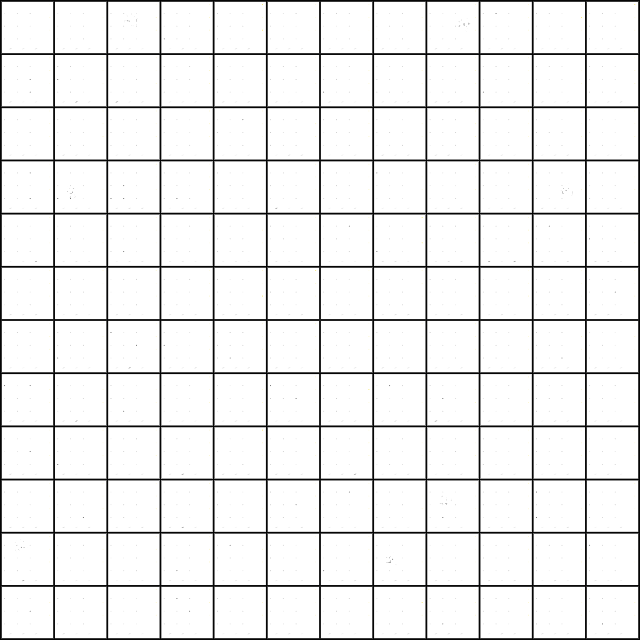
Reproduce this pattern procedurally as a three.js fragment shader.

```glsl
#define CELLS 12.0
#define LINE_WIDTH 0.0028
#define SPECK_STEP 0.24
#define SPECK_RADIUS 0.0015
#define GRAIN_SCALE 260.0
#define GRAIN_CHANCE 0.07
#define PAPER vec3(1.0)
#define INK vec3(0.02)
#define YELLOW vec3(0.96, 0.9, 0.4)

varying vec2 vUv;

const float PITCH = (1.0 - LINE_WIDTH) / CELLS;

float hash(vec2 p) {
  vec3 q = fract(vec3(p.xyx) * 0.1031);
  q += dot(q, q.yzx + 33.33);
  return fract((q.x + q.y) * q.z);
}

vec2 gradient(vec2 p) {
  float angle = 6.2832 * hash(p);
  return vec2(cos(angle), sin(angle));
}

float gradientNoise(vec2 p) {
  vec2 i = floor(p), f = fract(p);
  vec2 u = f * f * f * (f * (f * 6.0 - 15.0) + 10.0);
  vec2 e = vec2(1.0, 0.0);
  float low = mix(dot(gradient(i), f), dot(gradient(i + e), f - e), u.x);
  float high = mix(dot(gradient(i + e.yx), f - e.yx), dot(gradient(i + 1.0), f - 1.0), u.x);
  return mix(low, high, u.y);
}

// Faint lattice of specks inside a cell, each with its own strength
float specks(vec2 local, vec2 cell, vec2 first, vec2 count, float stretch) {
  vec2 id = clamp(floor((local - first) / SPECK_STEP + 0.5), vec2(0.0), count - 1.0);
  vec2 offset = (local - first - id * SPECK_STEP) * PITCH;
  offset.y -= 0.3 * (stretch - 1.0) * offset.x;
  float dist = length(offset / vec2(stretch, 1.0));
  float h = hash(cell * 7.0 + id + first * 31.0);
  float strength = 0.06 + 0.16 * h + 0.35 * step(0.96, h);
  return strength * (1.0 - smoothstep(0.0, SPECK_RADIUS, dist));
}

// Small patch of grain in a few cells
float grain(vec2 local, vec2 cell) {
  float present = step(1.0 - GRAIN_CHANCE, hash(cell + 41.0));
  vec2 center = 0.25 + 0.5 * vec2(hash(cell + 53.0), hash(cell + 67.0));
  float patchMask = 1.0 - smoothstep(0.04, 0.15, length(local - center));
  return 0.4 * present * patchMask * smoothstep(0.22, 0.5, gradientNoise(vUv * GRAIN_SCALE));
}

void main() {
  vec2 grid = (vUv - 0.5 * LINE_WIDTH) / PITCH;
  vec2 cell = floor(grid);
  vec2 local = fract(grid);

  // Specks and grain on the paper
  float dots = specks(local, cell, vec2(0.07, 0.285), vec2(3.0), 1.0);
  float dashes = 0.6 * specks(local, cell, vec2(0.18, 0.1), vec2(3.0, 1.0), 2.0);
  float tint = 1.6 * specks(local, cell, vec2(0.92, 0.45), vec2(1.0, 3.0), 1.0);
  vec3 color = mix(PAPER, YELLOW, min(tint, 1.0));
  color = mix(color, INK, max(max(dots, dashes), grain(local, cell)));

  // Ruled lines, with coverage across one sample
  vec2 lineDist = abs(fract(grid + 0.5) - 0.5) * PITCH;
  vec2 coverage = clamp((0.5 * LINE_WIDTH - lineDist) / fwidth(vUv) + 0.5, 0.0, 1.0);
  color = mix(color, INK, max(coverage.x, coverage.y));

  gl_FragColor = vec4(color, 1.0);
}
```
